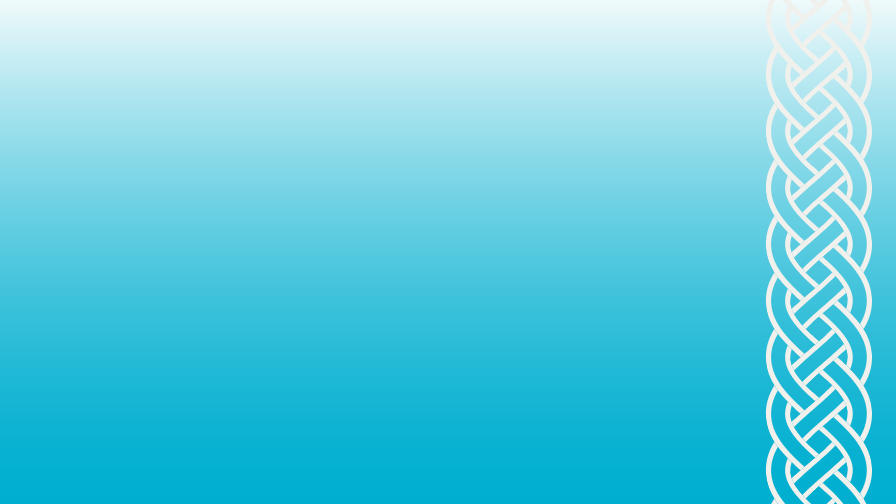
Write a Shadertoy shader that draws this background.

```glsl
// A vertical fade from deep cyan to pale sky, with a light outlined plait at the right.
// The plait is four phase-shifted cosine ribbons; rising and falling ribbons are
// measured apart, then layered so that they weave over and under each other.

const float HALF_PI = 1.5707963;

// Anti-aliased coverage of the region where dist is below radius
float cover(float dist, float radius) {
    return clamp(0.5 + (radius - dist) * iResolution.y, 0.0, 1.0);
}

// Light border along both sides of a ribbon
float ribbonBorder(float dist) {
    return cover(dist, 0.0243) - cover(dist, 0.0139);
}

// Border mask of the plait; p.x is measured from its axis
float plait(vec2 p) {
    const float spacing = 0.1121;    // height between centre crossings
    const float amplitude = 0.081;
    float level = (p.y - 0.067) / spacing;

    // Nearest rising and nearest falling ribbon
    float rising = 1.0, falling = 1.0;
    for (int i = 0; i < 4; i++) {
        float phase = HALF_PI * (level + float(i));
        float slope = -amplitude * HALF_PI / spacing * sin(phase);
        float dist = abs(p.x - amplitude * cos(phase)) / sqrt(1.0 + slope * slope);
        if (slope > 0.0) rising = min(rising, dist);
        else falling = min(falling, dist);
    }

    // Rising ribbons lie on top at the centre, falling ones at the sides
    float cell = abs(fract(level + 0.5) - 0.5) * 2.0;
    bool atCentre = abs(p.x) / 0.0573 + cell < 1.0;
    float upper = atCentre ? rising : falling;
    float lower = atCentre ? falling : rising;
    return mix(ribbonBorder(lower), ribbonBorder(upper), cover(upper, 0.0243));
}

void mainImage(out vec4 fragColor, in vec2 fragCoord) {
    vec2 uv = fragCoord / iResolution.y;

    // Background fade, slow at the bottom and quicker towards the top
    float fade = pow(uv.y, 1.5);
    vec3 color = mix(vec3(0.0, 0.685, 0.815), vec3(0.94, 0.98, 0.985), fade);

    // Plait column, placed from the canvas width
    float axis = 0.914 * iResolution.x / iResolution.y;
    color = mix(color, vec3(0.94, 0.94, 0.93), plait(vec2(uv.x - axis, uv.y)));

    fragColor = vec4(color, 1.0);
}
```
